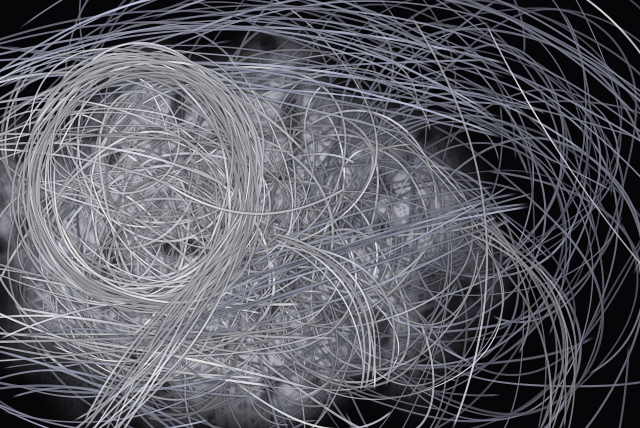
Write a WebGL 2 fragment shader that draws this texture.

```glsl
#version 300 es
precision highp float;
// A tangled heap of pale translucent filament on black.
// A fibrous haze fills the heap; scattered warped ellipses and bowed
// sweeps are painted over it back to front, each with a faint shadow.
uniform vec2 u_resolution;
out vec4 fragColor;

const float STRAND_WIDTH = 0.0023;
const float SHADOW = 0.13;
const float WARP = 0.022;
const vec3 BLACK = vec3(0.022, 0.022, 0.032);
const vec3 HAZE = vec3(0.67, 0.675, 0.71);
const vec3 SILVER = vec3(0.96, 0.965, 1.0);
const vec3 BLUISH = vec3(0.87, 0.885, 1.0);
const vec2 HEAP_CENTRE = vec2(0.53, 0.44);
const vec2 HEAP_SIZE = vec2(0.6, 0.49);
const vec2 RING_CENTRE = vec2(0.335, 0.58);
const vec2 RING_RADII = vec2(0.25, 0.28);

vec2 p;              // current point, in canvas heights
vec3 col;            // colour painted so far
float strand = 11.0; // running strand number, seeds the hashes

vec4 hash4(float n) {
  vec4 v = fract(n * vec4(0.1031, 0.103, 0.0973, 0.1099));
  v += dot(v, v.wzxy + 33.33);
  return fract((v.xxyz + v.yzzw) * v.zywx);
}
float noise(vec2 q) {
  vec2 i = floor(q), f = fract(q);
  f = f * f * (3.0 - 2.0 * f);
  float n = i.x + i.y * 157.0 + 500.0;
  return mix(mix(hash4(n).x, hash4(n + 1.0).x, f.x),
             mix(hash4(n + 157.0).x, hash4(n + 158.0).x, f.x), f.y);
}
vec2 polar(float turns) { return vec2(cos(6.28319 * turns), sin(6.28319 * turns)); }
vec2 rotate(vec2 q, float turns) { vec2 d = polar(turns); return mat2(d.x, d.y, -d.y, d.x) * q; }

// Thin ridges running along one direction
float fibres(float turns) {
  vec2 q = rotate(p, turns);
  q += 0.03 * sin(q.yx * 9.0 + turns * 6.0);
  return 1.0 - abs(2.0 * noise(q * vec2(9.0, 95.0) + turns * 40.0) - 1.0);
}
// Paints one rounded strand and the shadow beside it
void paint(float d, float width, vec3 tone, float mask) {
  float cover = clamp((width - d) * u_resolution.y + 0.5, 0.0, 1.0) * mask;
  float rounded = sqrt(max(1.0 - d * d / (width * width), 0.0));
  col *= 1.0 - SHADOW * mask * smoothstep(3.0 * width, width, d);
  col = mix(col, min(tone, vec3(0.97)) * (0.82 + 0.18 * rounded), cover * 0.85);
}
// Scattered loops; arc is the cosine limit of the visible part
void loops(int count, vec2 centre, vec2 spread, vec2 radii, float vary, float tilt, float arc, vec3 tone) {
  for (int i = 0; i < count; i++) {
    strand += 3.7;
    vec4 h = hash4(strand), g = hash4(strand * 1.37 + 91.0);
    vec2 r = radii * (1.0 + vary * (2.0 * vec2(h.z, mix(h.z, h.w, 0.6)) - 1.0));
    vec2 q = rotate(p - centre - spread * sqrt(h.y) * polar(h.x), tilt * (g.x - 0.5));
    q += WARP * sin(q.yx * 8.0 + 6.0 * g.yz);
    vec2 e = q / r;
    float k = length(e);
    float d = abs(k * (k - 1.0) / max(length(e / r), 0.001));
    float width = STRAND_WIDTH * (0.7 + 0.6 * g.w);
    if (d > 3.0 * width) continue;
    vec2 dir = e / max(k, 0.001);
    float glint = pow(max(dot(dir, polar(h.w)), 0.0), 10.0);
    float visible = smoothstep(arc, arc + 0.06, dot(dir, polar(g.z)));
    paint(d, width, tone * (0.7 + 0.5 * g.y + 0.4 * glint), visible);
  }
}
// Bundle of parabolic sweeps from a to b, bulging to the left by sag
void sweep(int count, vec2 a, vec2 b, float sag, float spread, vec3 tone) {
  for (int i = 0; i < count; i++) {
    strand += 4.1;
    vec4 h = hash4(strand) - 0.5, g = hash4(strand * 1.37 + 37.0);
    vec2 start = a + spread * h.xy, chord = b + spread * h.zw - start, q = p - start;
    float len = length(chord), bow = sag + spread * (g.x - 0.5);
    vec2 dir = chord / len;
    float t = dot(q, dir) / len;
    float slope = 4.0 * bow * (1.0 - 2.0 * t) / len;
    float d = abs(dot(q, vec2(-dir.y, dir.x)) - 4.0 * bow * t * (1.0 - t)) / sqrt(1.0 + slope * slope);
    float ends = smoothstep(0.0, 0.04, t) * smoothstep(1.0, 0.96, t);
    float glint = exp(-30.0 * (t - g.y) * (t - g.y));
    paint(d, STRAND_WIDTH * (0.8 + 0.5 * g.w), tone * (0.75 + 0.3 * g.z + 0.3 * glint), ends);
  }
}

void main() {
  p = gl_FragCoord.xy / u_resolution * vec2(1.5, 1.0);
  // Fibrous haze inside the heap
  float heap = smoothstep(1.1, 0.62, length((p - HEAP_CENTRE) / HEAP_SIZE) + 0.3 * (noise(p * 6.0) - 0.5));
  float weave = max(max(fibres(0.08), fibres(0.24)), fibres(0.4));
  float gaps = smoothstep(0.2, 0.6, noise(p * 19.0) + 0.25 * noise(p * 43.0));
  col = BLACK + HAZE * heap * (0.25 + 0.8 * weave) * mix(0.35, 1.0, gaps);
  // Dim outer tangle, then the open loops on the right
  loops(50, vec2(0.8, 0.5), vec2(0.5, 0.35), vec2(0.42, 0.36), 0.4, 1.0, -0.5, 0.46 * BLUISH);
  loops(36, vec2(1.08, 0.5), vec2(0.2, 0.25), vec2(0.27, 0.33), 0.4, 0.4, -0.6, 0.5 * BLUISH);
  // Dense heap
  loops(85, vec2(0.62, 0.43), vec2(0.36, 0.3), vec2(0.25, 0.2), 0.55, 1.0, -0.4, 0.66 * SILVER);
  loops(65, vec2(0.36, 0.5), vec2(0.22, 0.22), vec2(0.2, 0.23), 0.5, 1.0, -0.5, 0.74 * SILVER);
  // Long arcs over the top and strands fraying at the left
  sweep(22, vec2(-0.05, 0.82), vec2(1.08, 0.78), 0.13, 0.24, 0.68 * BLUISH);
  sweep(10, vec2(0.3, 0.95), vec2(1.5, 0.66), 0.12, 0.24, 0.56 * BLUISH);
  sweep(14, vec2(-0.05, 0.66), vec2(0.62, 0.6), 0.11, 0.2, 0.74 * SILVER);
  sweep(14, vec2(-0.05, 0.27), vec2(0.69, 0.21), -0.03, 0.24, 0.78 * SILVER);
  sweep(12, vec2(-0.05, 0.12), vec2(0.5, 0.04), 0.02, 0.22, 0.64 * BLUISH);
  // Bundles crossing the heap
  sweep(14, vec2(0.36, 0.25), vec2(1.2, 0.54), 0.01, 0.12, 0.62 * BLUISH);
  sweep(7, vec2(0.66, 0.45), vec2(0.87, 0.1), 0.09, 0.07, 0.78 * SILVER);
  sweep(9, vec2(1.13, 0.47), vec2(1.29, -0.03), 0.1, 0.08, 0.6 * SILVER);
  // Coiled ring with its tail
  loops(36, RING_CENTRE, vec2(0.025), RING_RADII, 0.09, 0.08, -0.75, 0.8 * SILVER);
  sweep(16, vec2(0.57, 0.47), vec2(0.22, 0.0), 0.015, 0.11, 0.8 * SILVER);
  // Bright single strands on top
  sweep(2, vec2(0.39, 0.57), vec2(0.81, 0.56), -0.065, 0.004, 0.94 * SILVER);
  sweep(1, vec2(0.96, 0.97), vec2(1.06, -0.02), 0.13, 0.01, 0.8 * SILVER);
  sweep(1, vec2(1.14, 0.94), vec2(1.52, 0.36), -0.025, 0.01, 0.85 * SILVER);
  sweep(1, vec2(1.36, 1.01), vec2(1.52, 0.85), 0.012, 0.005, 0.85 * SILVER);
  fragColor = vec4(col, 1.0);
}
```
